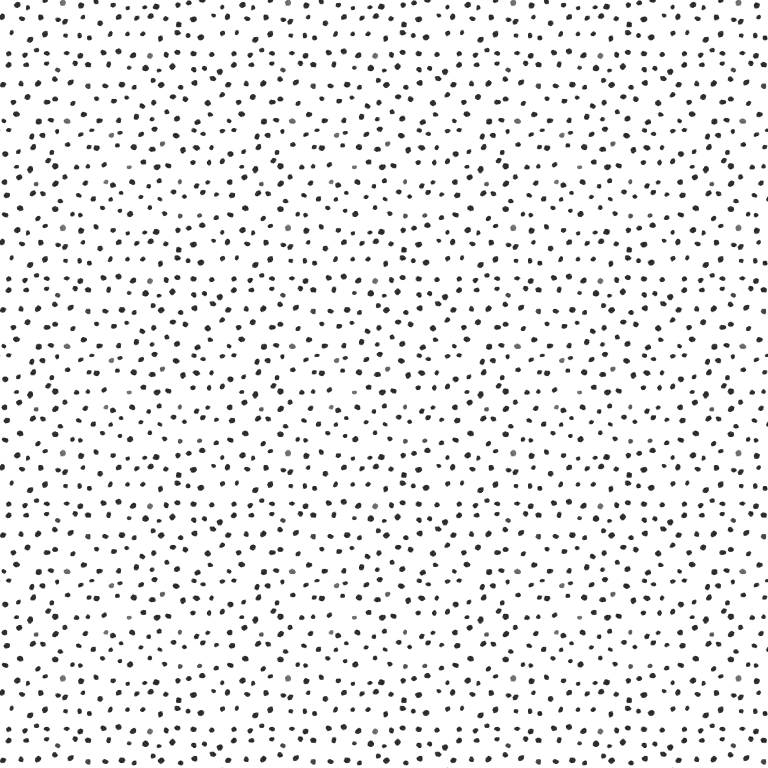
A Shadertoy shader for this pattern:

```glsl
// Small hand-painted ink dots scattered evenly over white, in a repeating tile.

const float CELLS = 14.0;    // dots along one side of the tile
const float TILES = 3.41;    // tiles along the canvas height

vec2 hash2(vec2 p) {
    vec3 q = fract(p.xyx * vec3(0.1031, 0.1030, 0.0973));
    q += dot(q, q.yzx + 33.33);
    return fract((q.xx + q.yz) * q.zy);
}

float gradientCorner(vec2 corner, vec2 offset) {
    float angle = 6.2832 * hash2(corner).x;
    return dot(vec2(cos(angle), sin(angle)), offset);
}

// Gradient noise, roughly -0.7 to 0.7
float gradientNoise(vec2 p) {
    vec2 i = floor(p), f = fract(p);
    vec2 u = f * f * f * (f * (f * 6.0 - 15.0) + 10.0);
    vec2 e = vec2(1.0, 0.0);
    return mix(
        mix(gradientCorner(i, f), gradientCorner(i + e, f - e), u.x),
        mix(gradientCorner(i + e.yx, f - e.yx), gradientCorner(i + 1.0, f - 1.0), u.x),
        u.y);
}

// Opacity of the ink that one dot leaves at an offset from its centre
float dotInk(vec2 offset, vec2 id, float edge) {
    vec2 shape = hash2(id + 31.7);
    vec2 look = hash2(id + 67.3);

    // Blob: a slightly long ellipse, mostly leaning up to the right
    float angle = 0.45 + 2.0 * (shape.x - 0.5);
    float c = cos(angle), s = sin(angle);
    vec2 q = vec2(c * offset.x + s * offset.y, c * offset.y - s * offset.x);
    float radius = mix(0.132, 0.192, shape.y);
    float stretch = mix(1.0, 1.18, look.x);
    float dist = length(q * vec2(1.0 / stretch, stretch)) - radius;
    dist += 0.05 * gradientNoise(offset * 6.0 + 40.0 * shape);

    // Wash: mottled ink, with a few faint dots
    float wash = 0.95 + 0.14 * gradientNoise(offset * 9.0 + 40.0 * look);
    wash *= mix(0.68, 1.0, smoothstep(0.02, 0.09, look.y));
    return clamp(wash, 0.0, 1.0) * (1.0 - smoothstep(-edge, edge, dist));
}

void mainImage(out vec4 fragColor, in vec2 fragCoord) {
    float scale = CELLS * TILES;
    vec2 p = fragCoord / iResolution.y * scale;
    float edge = 0.75 * scale / iResolution.y;
    vec2 cell = floor(p);

    // Jittered dots on staggered rows, gathered from the nearby cells
    float ink = 0.0;
    for (int y = -1; y <= 1; y++) {
        for (int x = -1; x <= 1; x++) {
            vec2 here = cell + vec2(x, y);
            vec2 id = mod(here, CELLS) + 5.0;
            vec2 rnd = hash2(id);
            float turn = 6.2832 * rnd.x;
            vec2 jitter = 0.36 * sqrt(rnd.y) * vec2(cos(turn), sin(turn));
            float stagger = 0.5 * mod(here.y, 2.0) - 0.25;
            vec2 centre = here + 0.5 + jitter + vec2(stagger, 0.0);
            ink = max(ink, dotInk(p - centre, id, edge));
        }
    }

    vec3 paper = vec3(1.0);
    vec3 inkColor = vec3(0.15, 0.12, 0.15);
    fragColor = vec4(mix(paper, inkColor, ink), 1.0);
}
```
